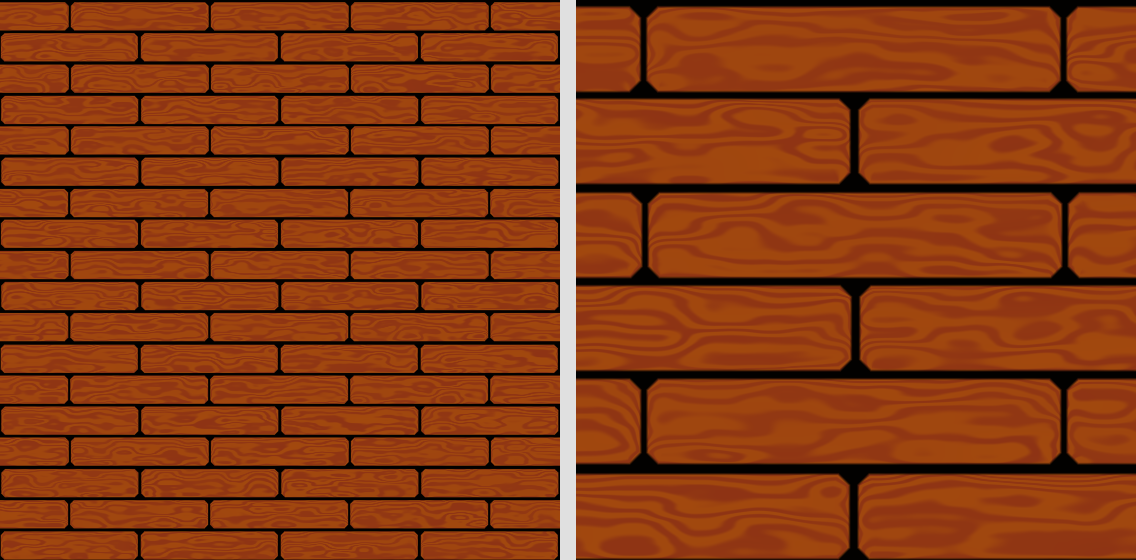
Left, the full canvas; right, a detail of the centre.
Write a Shadertoy shader that draws this texture.

```glsl
// Running-bond wall of long wooden blocks with clipped corners and black joints.
// Each block is a chamfered-box distance; its grain is a set of contour bands
// through stretched noise, bent around the rim and shifted by a hash per block.

const float TAU = 6.2831853;
const vec2 GRID = vec2(4.0, 18.0);         // blocks across, rows down
const vec2 WALL_SHIFT = vec2(-0.0008, -0.0013);
const float JOINT_HEIGHT = 0.0051;         // gap between rows
const float JOINT_EVEN = 0.0052;           // upright gap in even rows
const float JOINT_ODD = 0.0038;            // upright gap in odd rows
const float CHAMFER = 0.0066;              // leg of the clipped corner
const float EDGE_SOFTNESS = 0.0011;
const vec2 ROW_JITTER = vec2(0.0014, 0.0012);

const vec2 GRAIN_SCALE = vec2(24.0, 76.0); // noise cells per canvas unit
const float GRAIN_RINGS = 2.3;             // bands made by the noise
const float GRAIN_LINES = 75.0;            // bands made by height alone
const float RIM_BEND = 1.3;                // bands that follow the rim
const float RIM_WIDTH = 0.0035;

const vec3 JOINT_COLOR = vec3(0.008, 0.002, 0.0);
const vec3 WOOD_LIGHT = vec3(0.635, 0.285, 0.055);
const vec3 WOOD_DARK = vec3(0.555, 0.200, 0.078);

float hash(vec2 p) {
    return fract(sin(dot(p, vec2(127.1, 311.7))) * 43758.5453);
}

float noise(vec2 p) {
    vec2 i = floor(p);
    vec2 f = fract(p);
    f = f * f * f * (f * (f * 6.0 - 15.0) + 10.0);
    float low = mix(hash(i), hash(i + vec2(1.0, 0.0)), f.x);
    float high = mix(hash(i + vec2(0.0, 1.0)), hash(i + vec2(1.0, 1.0)), f.x);
    return mix(low, high, f.y);
}

// Signed distance to a box with straight clipped corners
float chamferBox(vec2 p, vec2 halfSize) {
    vec2 d = abs(p) - halfSize;
    return max(max(d.x, d.y), (d.x + d.y + CHAMFER) * 0.7071);
}

// Wood colour at a point inside one block
vec3 woodGrain(vec2 p, float dist, vec2 seed) {
    vec2 q = p * GRAIN_SCALE + seed * 40.0;
    q.y += 0.7 * noise(q * vec2(0.7, 0.3) + 17.0);
    float phase = GRAIN_RINGS * noise(q) + 0.45 * noise(q * 2.1 + 9.0);
    phase += p.y * GRAIN_LINES + RIM_BEND * exp(min(dist, 0.0) / RIM_WIDTH);
    float band = 0.5 + 0.5 * sin(TAU * phase);
    float contrast = mix(0.6, 1.0, noise(q * 0.6 + 31.0));
    float dark = mix(0.42, smoothstep(0.15, 0.95, band), contrast);
    return mix(WOOD_LIGHT, WOOD_DARK, dark);
}

void mainImage(out vec4 fragColor, in vec2 fragCoord) {
    vec2 uv = fragCoord / iResolution.xy - WALL_SHIFT;
    float pixel = 1.0 / min(iResolution.x, iResolution.y);

    // Find the block; odd rows slide by half a block
    vec2 cell = uv * GRID;
    float row = floor(cell.y);
    float odd = mod(row, 2.0);
    cell.x += 0.5 * odd;
    vec2 id = vec2(mod(floor(cell.x), GRID.x), mod(row, GRID.y));
    vec2 local = (fract(cell) - 0.5) / GRID;

    // Slight unevenness in how the rows are laid
    vec2 rowOffset = vec2(hash(id.yy + 3.0), hash(id.yy + 8.0)) - 0.5;
    local -= rowOffset * ROW_JITTER;

    // Block outline, kept clear of its neighbours by the joints
    vec2 joint = vec2(mix(JOINT_EVEN, JOINT_ODD, odd), JOINT_HEIGHT);
    float dist = chamferBox(local, 0.5 / GRID - 0.5 * joint);
    float soft = max(EDGE_SOFTNESS, 0.7 * pixel);
    float block = 1.0 - smoothstep(-soft, soft, dist);

    vec2 seed = vec2(hash(id + 0.5), hash(id + 21.3));
    vec3 color = mix(JOINT_COLOR, woodGrain(local, dist, seed), block);
    fragColor = vec4(color, 1.0);
}
```
